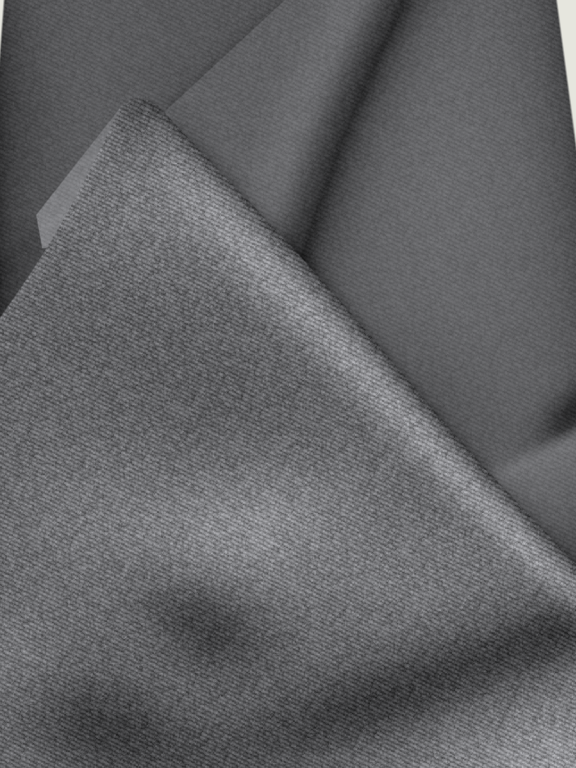
This texture is drawn by a WebGL 1 fragment shader. Its source:

```glsl
precision highp float;
uniform vec2 u_resolution;

#define THREADS 190.0
#define TWILL_ANGLE -0.45
#define FRONT_GRAIN 0.17
#define BACK_GRAIN 0.055
#define FRONT_BASE 0.395
#define BACK_BASE 0.385
#define RIDGE_GAIN 0.17
#define TINT vec3(0.994, 0.998, 1.022)
#define PAPER vec3(0.90, 0.90, 0.87)

vec2 hash2(vec2 c) {
  vec3 h = fract(vec3(c.xyx) * vec3(0.1031, 0.1030, 0.0973));
  h += dot(h, h.yzx + 33.33);
  return fract((h.xx + h.yz) * h.zy);
}

vec2 rotate(vec2 v, float a) {
  return vec2(cos(a) * v.x + sin(a) * v.y, cos(a) * v.y - sin(a) * v.x);
}

// Soft elliptical patch of light or shade
float glow(vec2 p, vec2 center, vec2 radius, float angle) {
  vec2 q = rotate(p - center, angle) / radius;
  return exp(-dot(q, q));
}

// Signed distance to a line through a point, positive along the normal
float side(vec2 p, vec2 point, vec2 normal) {
  return dot(p - point, normalize(normal));
}

float smoothMax(float a, float b, float k) {
  float h = max(k - abs(a - b), 0.0) / k;
  return max(a, b) + h * h * k * 0.25;
}

// Cellular threads in twill rows, with fine fibre speckle
float weave(vec2 p) {
  vec2 q = rotate(p, TWILL_ANGLE) * THREADS * vec2(0.85, 1.0);
  vec2 cell = floor(q);
  float nearest = 2.0;
  float tone = 0.0;
  for (int j = -1; j <= 1; j++) {
    for (int i = -1; i <= 1; i++) {
      vec2 id = cell + vec2(float(i), float(j));
      vec2 rnd = hash2(id + 471.0);
      vec2 seed = id + 0.5 + (rnd - 0.5) * vec2(0.9, 0.25);
      float d = length((q - seed) * vec2(0.75, 1.0));
      if (d < nearest) { nearest = d; tone = rnd.x; }
    }
  }
  float rows = 0.22 * cos(6.2832 * (q.y - 0.5));
  float fibre = hash2(floor(p * 430.0) + 19.0).y - 0.5;
  return 0.36 - nearest + 0.45 * (tone - 0.5) + rows + 0.6 * fibre;
}

// Layered sines for uneven cloth tone
float mottle(vec2 p) {
  return sin(p.x * 41.0 + 3.0 * sin(p.y * 23.0)) * sin(p.y * 37.0 + 2.0 * sin(p.x * 29.0))
       + 0.6 * sin(p.x * 97.0 - p.y * 61.0 + 2.0 * sin(p.y * 83.0));
}

float backCloth(vec2 p, float aa) {
  // Left panel, rolling away at its outer edge
  float left = 0.36 - 0.14 * exp(-p.x / 0.025) - 0.02 * smoothstep(0.1, 0.3, p.x);
  left -= 0.04 * glow(p, vec2(0.03, 0.82), vec2(0.05, 0.16), 0.0);

  // Middle panel and the deep crease on its right
  float crease = p.x - mix(0.397, 0.527, (p.y - 0.674) / 0.326)
               + 0.008 * sin((p.y - 0.674) * 9.6);
  float middle = 0.375 + 0.045 * glow(vec2(crease, 0.0), vec2(-0.075, 0.0), vec2(0.035), 0.0);
  middle -= 0.17 * smoothstep(-0.06, 0.0, crease);

  // Right panel, with shade at the crease and outer edge
  float right = BACK_BASE + 0.03 * glow(p, vec2(0.59, 0.77), vec2(0.12, 0.22), 0.0);
  right -= 0.24 * exp(-max(crease, 0.0) / 0.030);
  float outer = side(p, vec2(0.724, 1.0), vec2(0.195, 0.026));
  right -= 0.13 * exp(min(outer, 0.0) / 0.035);
  right -= 0.04 * glow(p, vec2(0.58, 0.48), vec2(0.12, 0.06), -0.8);
  right -= 0.19 * glow(p, vec2(0.745, 0.462), vec2(0.052, 0.026), 0.75);

  // Lower cloth turning up at the right
  float lower = p.y - 0.397 - 0.45 * (p.x - 0.65);
  float turned = 0.44 - 0.9 * max(-lower - 0.02, 0.0);
  right = mix(right, turned, 1.0 - smoothstep(-0.018, 0.009, lower));

  float v = mix(middle, right, smoothstep(-0.012, 0.006, crease));
  float seam = side(p, vec2(0.219, 0.859), vec2(0.141, -0.152));
  left -= 0.05 * exp(min(seam, 0.0) / 0.012);
  return mix(left, v, smoothstep(-aa, aa, seam) * step(0.18, p.x));
}

float frontCloth(vec2 p, float depth, float leftDepth) {
  float v = FRONT_BASE;
  v += 0.07 * glow(p, vec2(0.20, 0.74), vec2(0.11, 0.10), 0.0);
  v += 0.14 * glow(p, vec2(0.33, 0.31), vec2(0.15, 0.085), 0.35);
  v += 0.06 * glow(p, vec2(0.12, 0.33), vec2(0.12, 0.09), 0.0);
  v += 0.06 * glow(p, vec2(0.54, 0.25), vec2(0.14, 0.08), 0.2);
  v += 0.18 * glow(p, vec2(0.72, 0.0), vec2(0.21, 0.09), 0.35);
  v += 0.07 * glow(p, vec2(0.02, 0.13), vec2(0.06, 0.08), 0.0);
  v -= 0.03 * glow(p, vec2(0.27, 0.49), vec2(0.24, 0.08), -0.5);
  v -= 0.16 * glow(p, vec2(0.265, 0.19), vec2(0.09, 0.055), -0.5);
  v -= 0.17 * glow(p, vec2(0.50, 0.09), vec2(0.22, 0.05), 0.35);
  v -= 0.13 * glow(p, vec2(0.74, 0.18), vec2(0.12, 0.04), 0.35);
  v -= 0.16 * glow(p, vec2(0.14, 0.05), vec2(0.12, 0.06), -0.3);
  v -= 0.06 * glow(p, vec2(0.17, 0.85), vec2(0.03, 0.05), 0.0);

  // Lit ridge narrows down the fold, with a dark turned edge
  float along = clamp((p.x - 0.2) / 0.55, 0.0, 1.0);
  float offset = (depth - mix(0.048, 0.026, along)) / mix(0.040, 0.020, along);
  v += RIDGE_GAIN * exp(-offset * offset) * smoothstep(0.15, 0.36, p.x);
  v -= 0.19 * exp(-max(depth, 0.0) / 0.012);
  return v + 0.05 * exp(-max(leftDepth, 0.0) / 0.008);
}

void main() {
  vec2 p = gl_FragCoord.xy / u_resolution.y;
  float aa = 1.0 / u_resolution.y;
  float thread = weave(p);
  float cloud = mottle(p);

  // Front flap outline
  float rightEdge = side(p, vec2(0.206, 0.867), vec2(0.603, 0.544))
                  - 0.003 * sin((p.x - 0.3) * 15.0);
  float leftEdge = side(p, vec2(0.156, 0.859), vec2(-0.273, 0.156))
                 + 0.008 * sin(clamp(p.x / 0.156, 0.0, 1.0) * 3.1416);
  float flap = smoothMax(smoothMax(rightEdge, leftEdge, 0.012), p.y - 0.874, 0.018);

  // Back layers and contact shadow
  float back = backCloth(p, aa) + BACK_GRAIN * thread + 0.003 * cloud;
  back -= 0.09 * exp(-max(rightEdge, 0.0) / 0.009) * smoothstep(0.2, 0.26, p.x);
  vec3 color = back * TINT;
  float margin = max(side(p, vec2(0.724, 1.0), vec2(0.195, 0.026)),
                     side(p, vec2(0.006, 1.0), vec2(-0.08, 0.006)));
  color = mix(color, PAPER, smoothstep(-aa, 2.0 * aa, margin));

  // Pale underside beside the apex
  float under = max(side(p, vec2(0.047, 0.72), vec2(-0.139, 0.109)),
                    side(p, vec2(0.047, 0.72), vec2(-0.043, -0.008)));
  under = max(under, max(0.677 - p.y, p.x - 0.158));
  float pale = 0.50 - 0.45 * max(p.y - 0.75, 0.0) + 0.05 * thread + 0.012 * cloud;
  color = mix(color, pale * TINT, 1.0 - smoothstep(-aa, aa, under));

  // Front cloth
  float front = frontCloth(p, -rightEdge, -leftEdge);
  front += FRONT_GRAIN * (0.5 + front) * thread + 0.003 * cloud;
  color = mix(color, front * TINT, 1.0 - smoothstep(-aa, aa, flap));
  gl_FragColor = vec4(clamp(color, 0.0, 1.0), 1.0);
}
```
